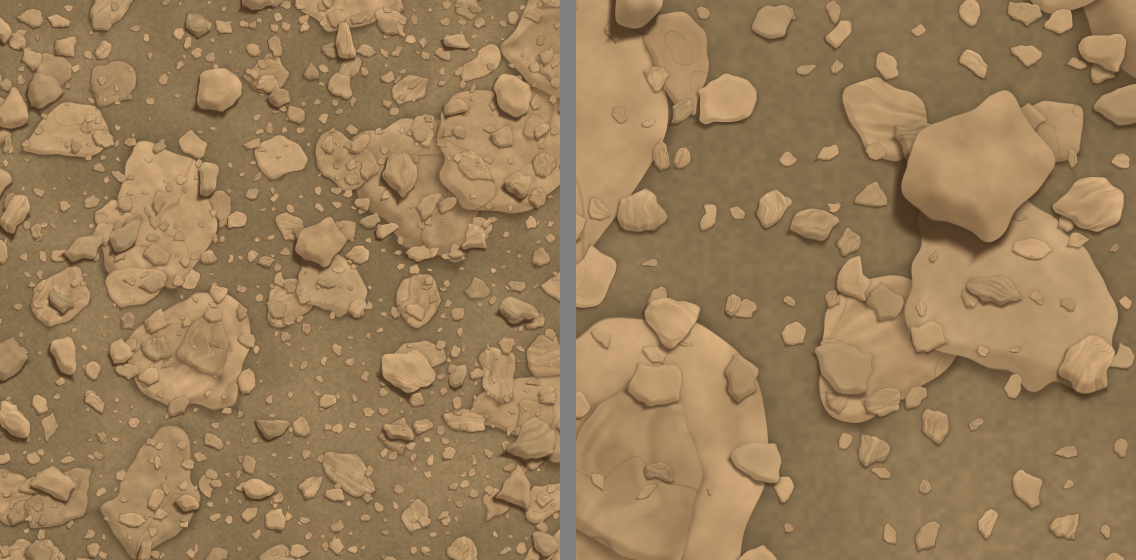
Left, the full canvas; right, a detail of the centre.
Write a Shadertoy shader that draws this texture.

```glsl
// Dry sandy ground strewn with tan slabs, boulders, pebbles and grit in low sun.
// Each layer scatters rounded polygons over a jittered grid, from flat slabs up
// to raised stones, with bevelled sides, bedding ripples and thrown shadows.

const vec3 SAND_DARK  = vec3(0.520, 0.432, 0.302);
const vec3 SAND_LIGHT = vec3(0.595, 0.495, 0.352);
const vec3 ROCK_TAN   = vec3(0.735, 0.592, 0.424);
const vec3 ROCK_DULL  = vec3(0.640, 0.532, 0.385);
const vec3 SHADOW     = vec3(0.270, 0.185, 0.110);
const vec2 SUN        = vec2(0.45, 0.89);   // direction towards the light
const float SIDES     = 7.0;
const float CORNER    = 15.0;               // higher gives sharper corners
const float GRAIN     = 0.10;
const float TAU       = 6.28319;

float hash(vec2 p) {
    return fract(sin(dot(p, vec2(127.1, 311.7))) * 43758.5453);
}

float noise(vec2 p) {
    vec2 i = floor(p), f = fract(p);
    f = f * f * (3.0 - 2.0 * f);
    return mix(mix(hash(i), hash(i + vec2(1, 0)), f.x),
               mix(hash(i + vec2(0, 1)), hash(i + vec2(1, 1)), f.x), f.y);
}

float fbm(vec2 p) {
    float sum = 0.0, amp = 0.5;
    for (int i = 0; i < 4; i++) {
        sum += amp * noise(p);
        p = mat2(1.6, 1.2, -1.2, 1.6) * p + 7.3;
        amp *= 0.5;
    }
    return sum;
}

// Paints one stone; v is the offset from its centre in cell units.
void paintRock(inout vec3 col, vec2 v, vec2 id, float size, float relief,
               float pixel, float bump) {
    float spin = 0.6 + 2.6 * (hash(id + 3.1) - 0.5);
    mat2 turn = mat2(cos(spin), -sin(spin), sin(spin), cos(spin));
    vec2 stretch = vec2(1.0, mix(1.0, 1.75, hash(id + 5.7)));
    vec2 q = turn * v / size * stretch;
    vec2 shadowShift = turn * SUN * mix(0.03, 0.24, relief) * stretch;

    // Smooth maximum of the side planes gives distance and facing together
    float total = 0.0, shadowDist = -9.0;
    vec2 facing = vec2(0.0);
    for (float k = 0.0; k < SIDES; k++) {
        float angle = (k + 0.8 * hash(id + k * 1.37)) * TAU / SIDES;
        vec2 dir = vec2(cos(angle), sin(angle));
        float reach = 0.66 + 0.42 * hash(id - k * 2.11);
        float plane = dot(dir, q) - reach;
        float weight = exp(CORNER * plane);
        total += weight;
        facing += dir * weight;
        shadowDist = max(shadowDist, plane + dot(dir, shadowShift));
    }
    float d = log(total) / CORNER;
    facing = normalize(facing / total * turn + 1e-4);
    float aa = pixel / size;

    // Thrown shadow and contact darkening on whatever lies below
    float shade = 1.0 - smoothstep(-0.06 - aa, 0.07 + aa, shadowDist);
    col = mix(col, SHADOW, shade * mix(0.35, 0.88, relief));
    col *= 1.0 - 0.14 * exp(-10.0 * max(d, 0.0));

    // Bevelled sides: gently bright to the sun, much darker away from it
    float edge = mix(0.10, 0.46, relief);
    float bevel = smoothstep(-edge, -edge * 0.45, d);
    float light = dot(facing, SUN) * bevel * mix(0.45, 1.0, relief);
    light *= light > 0.0 ? 0.09 : 0.30;

    // Bedding ripples on some stones, thin cracks on flat ones
    float bend = noise(q * 1.6 + id);
    float bedding = noise(vec2(q.x * 1.3, q.y * 8.0 + bend * 5.0) + id * 7.0) - 0.5;
    bedding *= mix(0.03, 0.20, step(0.58, hash(id + 8.3)));
    float crack = 1.0 - smoothstep(0.0, 0.022, abs(bend - 0.5));
    crack *= 0.13 * (1.0 - relief) * step(0.45, hash(id + 6.4));

    float tone = 1.0 + light + bedding + bump - crack + 0.10 * (hash(id + 9.9) - 0.5);
    float dull = smoothstep(0.45, 1.0, hash(id + 4.2)) * mix(0.5, 1.0, relief);
    vec3 rock = mix(ROCK_TAN, ROCK_DULL, dull) * pow(vec3(tone), vec3(0.92, 1.0, 1.12));
    col = mix(col, rock, 1.0 - smoothstep(-aa, aa, d));
}

// Scatters stones with radii sizes.x to sizes.y, measured in cells.
void scatter(inout vec3 col, vec2 uv, float cells, vec2 sizes, float density,
             float relief, float bump, float seed) {
    vec2 p = uv * cells + seed * 17.3;
    vec2 rough = vec2(noise(p * 3.0), noise(p * 3.0 + 40.0)) - 0.5;
    rough += 0.4 * (vec2(noise(p * 9.0), noise(p * 9.0 + 40.0)) - 0.5);
    vec2 warped = p + rough * 0.13;
    for (int y = -1; y <= 1; y++)
    for (int x = -1; x <= 1; x++) {
        vec2 id = floor(p) + vec2(x, y);
        float clump = 0.55 + 0.9 * noise(id / cells * 6.0 + seed);
        if (hash(id + 0.5) > density * clump) continue;
        float pick = hash(id + 2.6);
        float size = mix(sizes.x, sizes.y, pick * sqrt(pick));
        vec2 centre = id + 0.2 + 0.6 * vec2(hash(id + 1.2), hash(id + 7.8));
        vec2 v = warped - centre;
        if (length(v) > 2.0 * size) continue;
        paintRock(col, v, id, size, relief, cells / iResolution.y, bump);
    }
}

void mainImage(out vec4 fragColor, in vec2 fragCoord) {
    vec2 uv = fragCoord / iResolution.y;

    // Sand with broad drifts and fine grain
    float grain = noise(uv * 270.0) + 0.6 * noise(uv * 140.0 + 9.0) - 0.8;
    vec3 col = mix(SAND_DARK, SAND_LIGHT, smoothstep(0.25, 0.75, fbm(uv * 7.0)));
    col *= 1.0 + GRAIN * grain;

    // Shared surface roughness, lit from the sun side
    float bump = 0.35 * (fbm(uv * 24.0) - fbm(uv * 24.0 + SUN * 0.3)) + 0.035 * grain;

    // Slabs, flat fragments, grit, pebbles, then boulders on top
    scatter(col, uv, 3.3, vec2(0.28, 0.56), 0.78, 0.12, bump, 1.0);
    scatter(col, uv, 8.0, vec2(0.20, 0.52), 0.72, 0.15, bump, 2.0);
    scatter(col, uv, 36.0, vec2(0.14, 0.42), 0.55, 0.30, bump, 3.0);
    scatter(col, uv, 19.0, vec2(0.16, 0.46), 0.60, 0.50, bump, 4.0);
    scatter(col, uv, 8.5, vec2(0.20, 0.50), 0.46, 0.90, bump, 5.0);

    fragColor = vec4(clamp(col, 0.0, 1.0), 1.0);
}
```
